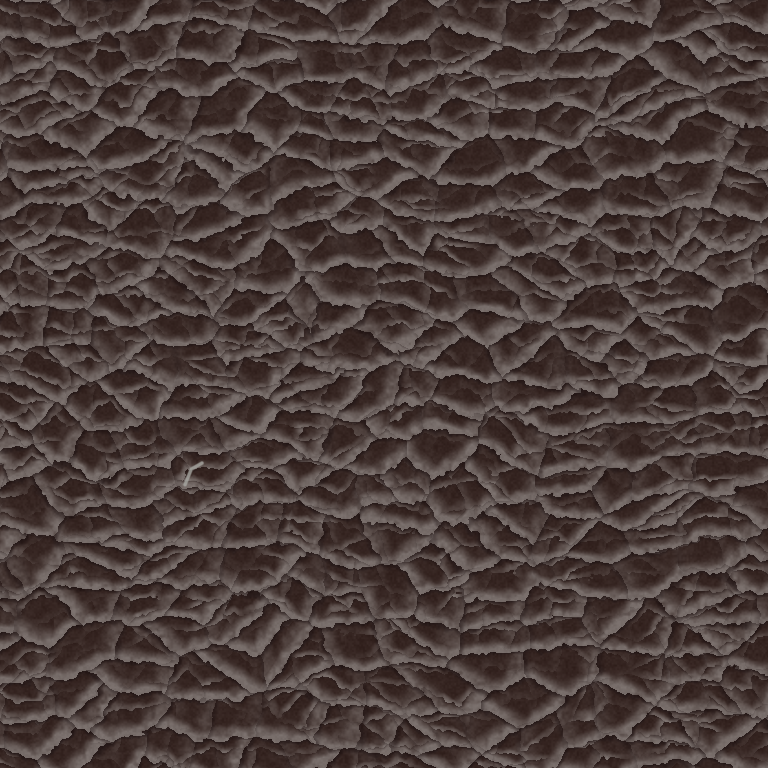
This texture is drawn by a Shadertoy shader. Its source:

```glsl
// Dark brown pebbled leather: two layers of warped, flattened cellular noise.
// Each cell is a pebble whose lower slopes catch grey light and whose upper
// rim falls into a thin dark crease; fine grain breaks up both.

const vec3 CREASE = vec3(0.13, 0.085, 0.085);
const vec3 HIDE   = vec3(0.205, 0.140, 0.126);
const vec3 SHEEN  = vec3(0.465, 0.425, 0.412);
const vec3 FIBRE  = vec3(0.66, 0.66, 0.64);

const vec2 PEBBLES  = vec2(14.0, 22.0);   // cells across the canvas
const vec2 WRINKLES = vec2(23.0, 35.0);

vec2 hash2(vec2 cell) {
    vec3 q = fract(cell.xyx * vec3(0.1031, 0.1030, 0.0973));
    q += dot(q, q.yzx + 33.33);
    return fract((q.xx + q.yz) * q.zy);
}

float valueNoise(vec2 p) {
    vec2 i = floor(p), f = fract(p);
    f = f * f * (3.0 - 2.0 * f);
    float low  = mix(hash2(i).x, hash2(i + vec2(1, 0)).x, f.x);
    float high = mix(hash2(i + vec2(0, 1)).x, hash2(i + vec2(1, 1)).x, f.x);
    return mix(low, high, f.y);
}

// Layered sines bend the rows of pebbles into long wavy creases.
vec2 waves(vec2 p, float frequency) {
    vec2 q = p * frequency;
    return vec2(sin(q.y + 1.7 * sin(0.6 * q.x)) + 0.5 * sin(2.3 * q.y - 1.4 * q.x),
                sin(q.x + 1.3 * sin(0.8 * q.y)) + 0.5 * sin(1.9 * q.x + 1.1 * q.y));
}

// Returns light on the lower slopes (x) and shadow under the upper rim (y).
vec2 pebbleShade(vec2 p, float slopeWidth, float creaseWidth) {
    vec2 home = floor(p), local = fract(p);
    vec2 nearCell = vec2(0), nearSite = vec2(0);
    float best = 9.0;
    for (int y = -1; y <= 1; y++)
    for (int x = -1; x <= 1; x++) {
        vec2 cell = vec2(x, y);
        vec2 site = cell + hash2(home + cell) - local;
        float d = dot(site, site);
        if (d < best) { best = d; nearCell = cell; nearSite = site; }
    }

    // Every border of the cell adds light or shadow according to its facing.
    vec2 shade = vec2(0);
    for (int y = -2; y <= 2; y++)
    for (int x = -2; x <= 2; x++) {
        vec2 cell = nearCell + vec2(x, y);
        vec2 site = cell + hash2(home + cell) - local;
        vec2 across = site - nearSite;
        if (dot(across, across) < 0.0001) continue;
        vec2 outward = normalize(across);
        float edge = dot(0.5 * (site + nearSite), outward);
        float facing = 0.1 * outward.x - outward.y;
        float lit = smoothstep(-0.25, 0.75, facing)
                  * (1.0 - smoothstep(0.03, slopeWidth, edge));
        float dark = smoothstep(-0.3, 0.5, -facing)
                   * (1.0 - smoothstep(0.0, creaseWidth, edge));
        shade = max(shade, vec2(lit, dark));
    }
    return shade;
}

float segmentDistance(vec2 p, vec2 a, vec2 b) {
    vec2 ab = b - a;
    float t = clamp(dot(p - a, ab) / dot(ab, ab), 0.0, 1.0);
    return length(p - a - t * ab);
}

void mainImage(out vec4 fragColor, in vec2 fragCoord) {
    vec2 uv = fragCoord / iResolution.y;

    // Bend the surface, then fray it with finer noise
    float fray = valueNoise(uv * 95.0);
    float speck = valueNoise(uv * 210.0 + 17.0);
    float grain = valueNoise(uv * 420.0 + 41.0);
    vec2 bent = uv + 0.011 * waves(uv, 11.0) + 0.0025 * waves(uv, 47.0);
    bent += 0.006 * (vec2(fray, valueNoise(uv * 95.0 + 60.0)) - 0.5);
    bent.y += 0.004 * (speck - 0.5);

    // Large pebbles, with smaller wrinkles fading in and out
    float patchy = smoothstep(0.2, 0.75, valueNoise(uv * 22.0 + 5.0));
    vec2 pebble = pebbleShade(bent * PEBBLES, 0.42, 0.13);
    vec2 wrinkle = pebbleShade(bent * WRINKLES + 7.3, 0.36, 0.14);
    float lit = max(pebble.x, wrinkle.x * mix(0.15, 0.75, patchy));
    float dark = max(pebble.y, 0.55 * wrinkle.y * patchy);

    // Ragged sheen over the brown hide
    float ragged = 0.55 + 0.45 * fray + 0.45 * speck;
    float sheen = clamp(lit * ragged * 1.08, 0.0, 1.0);
    vec3 color = mix(HIDE, SHEEN, sheen);
    color = mix(color, CREASE, 0.75 * dark * (1.0 - 0.4 * sheen));
    color += 0.035 * (grain - 0.5) + 0.03 * (speck - 0.5);

    // One stray pale fibre
    float fibre = segmentDistance(uv, vec2(0.241, 0.369), vec2(0.249, 0.389));
    fibre = min(fibre, segmentDistance(uv, vec2(0.249, 0.389), vec2(0.263, 0.397)));
    color = mix(color, FIBRE, 0.8 * (1.0 - smoothstep(0.001, 0.0035, fibre)));

    fragColor = vec4(color, 1.0);
}
```
